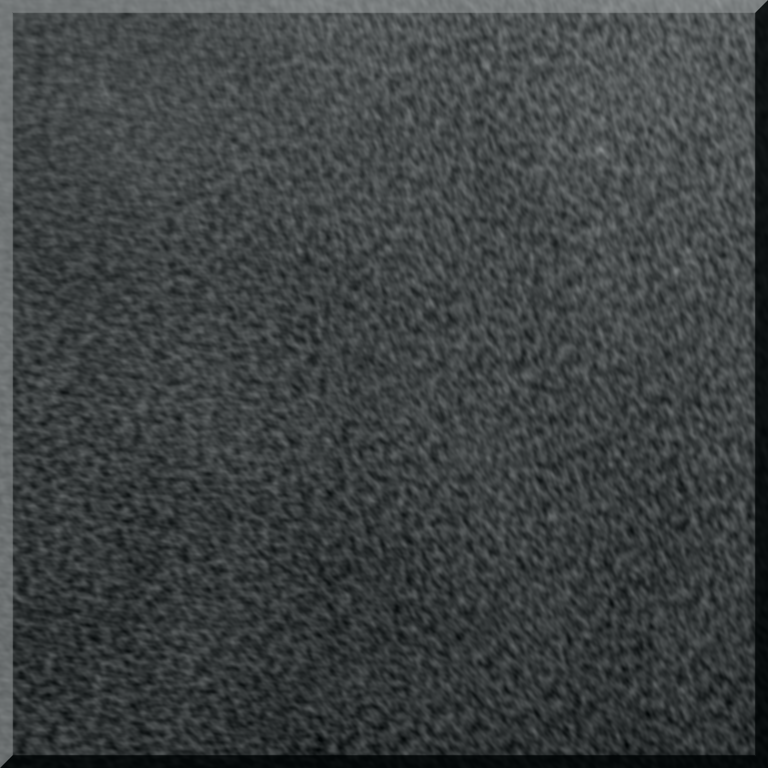
This texture is drawn by a Shadertoy shader. Its source:

```glsl
#define BEVEL_WIDTH 0.0168
#define GRAIN_ACROSS 112.0
#define GRAIN_ALONG 60.0
#define GRAIN_CONTRAST 0.19
#define CLOUD_CONTRAST 0.035
#define SCUFF_STRENGTH 0.07
#define BOTTOM_TONE 0.187
#define TOP_TONE 0.285
#define CORNER_GLOW 0.075
#define COOL_TINT vec3(-0.014, 0.003, 0.006)

// Integer hash giving a unit gradient for a lattice point
vec2 latticeGradient(vec2 cell) {
    uvec2 q = uvec2(ivec2(cell)) * uvec2(1597u, 3812u) + uvec2(7919u, 104729u);
    uint h = (q.x ^ (q.y * 40503u)) * 747796405u;
    h = (h ^ (h >> 15u)) * 277803737u;
    h ^= h >> 16u;
    float angle = float(h & 65535u) / 65536.0 * 6.28319;
    return vec2(cos(angle), sin(angle));
}

float gradientNoise(vec2 p) {
    vec2 cell = floor(p), f = p - cell;
    vec2 blend = f * f * f * (f * (f * 6.0 - 15.0) + 10.0);
    vec2 right = vec2(1.0, 0.0), up = vec2(0.0, 1.0);
    float a = dot(latticeGradient(cell), f);
    float b = dot(latticeGradient(cell + right), f - right);
    float c = dot(latticeGradient(cell + up), f - up);
    float d = dot(latticeGradient(cell + 1.0), f - 1.0);
    return mix(mix(a, b, blend.x), mix(c, d, blend.x), blend.y);
}

// Short fibres running along the given direction, in degrees
float fibres(vec2 uv, float degrees) {
    float angle = radians(degrees);
    vec2 along = vec2(cos(angle), sin(angle));
    vec2 across = vec2(-along.y, along.x);
    vec2 p = vec2(dot(uv, along) * GRAIN_ALONG, dot(uv, across) * GRAIN_ACROSS);
    p += degrees;
    return gradientNoise(p) + 0.45 * gradientNoise(p * 1.75 + 31.7);
}

// Steep grain at upper right, slanted in the middle, flat at the left
float grain(vec2 uv) {
    float steep = smoothstep(0.25, 0.95, 0.6 * uv.x + 0.55 * uv.y);
    float flatness = 0.9 * (1.0 - smoothstep(0.0, 0.75, uv.x));
    vec3 weight = vec3(steep, 0.5, flatness);
    vec3 layers = vec3(fibres(uv, 109.0), fibres(uv, 132.0), fibres(uv, 171.0));
    return dot(layers, weight) / length(weight);
}

float clouds(vec2 uv) {
    return gradientNoise(uv * 5.0 + 3.3) + 0.6 * gradientNoise(uv * 13.0 + 8.1)
         + 0.5 * gradientNoise(uv * 29.0 + 17.9);
}

void mainImage(out vec4 fragColor, in vec2 fragCoord) {
    vec2 uv = fragCoord / iResolution.xy;
    float pixel = 1.0 / min(iResolution.x, iResolution.y);

    // Broad light falling from the upper right
    float base = mix(BOTTOM_TONE, TOP_TONE, uv.y) + CORNER_GLOW * uv.x * uv.y;
    base += CLOUD_CONTRAST * clouds(uv);

    // Grain, calmer at the upper left, with a few pale scuffs
    float calm = smoothstep(0.35, 1.0, uv.y) * (1.0 - smoothstep(0.1, 0.7, uv.x));
    float relief = grain(uv) * GRAIN_CONTRAST * (1.0 - 0.35 * calm);
    float scuff = smoothstep(0.36, 0.62, gradientNoise(uv * vec2(17.0, 14.0) + 41.3));
    float face = base + relief + scuff * SCUFF_STRENGTH * (0.5 + 5.0 * max(relief, 0.0));

    // Mitred bevel: lit at top and left, shaded at bottom and right
    float litEdge = min(uv.x, 1.0 - uv.y);
    float shadedEdge = min(1.0 - uv.x, uv.y);
    float lit = smoothstep(-pixel, pixel, shadedEdge - litEdge);
    float rim = mix(face * 0.2, 0.33 + 0.5 * base + 0.4 * relief, lit);
    float inside = smoothstep(-pixel, pixel, min(litEdge, shadedEdge) - BEVEL_WIDTH);
    float tone = max(mix(rim, face, inside), 0.025);

    fragColor = vec4(clamp(tone + COOL_TINT, 0.0, 1.0), 1.0);
}
```
